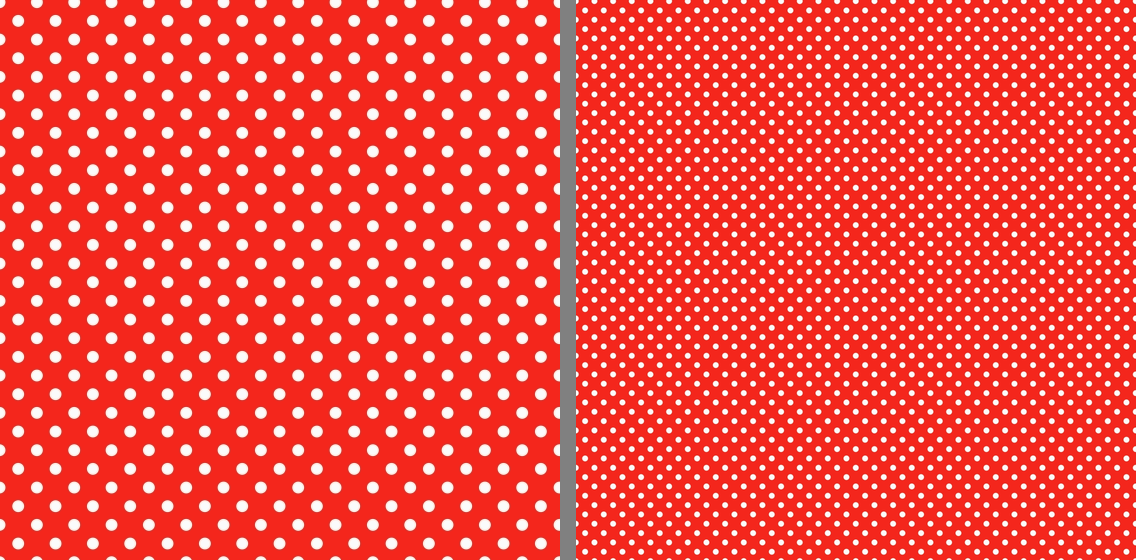
Left, the tile; right, the same tile 2 across and 2 down.
Write a Shadertoy shader that draws this pattern.

```glsl
// Polka dots: small white dots on bright red, in a staggered square lattice.
// The distance to the nearest dot centre drives a radial profile: white core,
// cream edge and a thin darker red rim. Whole repeats make it tile.

#define REPEATS 15.0                    // lattice cells across and down
#define PHASE vec2(-0.012, -0.059)      // lattice shift, in cells
#define DOT_RADIUS 0.158                // in cells
#define CORE_RADIUS 0.115               // pure white centre, in cells
#define RIM_RADIUS 0.192                // outer end of the dark rim, in cells
#define EDGE_SOFTNESS 0.012             // least half width of the dot edge
#define FIELD_RED vec3(0.955, 0.150, 0.110)
#define RIM_RED vec3(0.840, 0.190, 0.165)
#define DOT_WHITE vec3(0.985, 0.985, 0.985)
#define DOT_CREAM vec3(1.000, 0.935, 0.900)

// Distance to the nearest centre, on cell corners or in cell middles.
float staggeredDotDistance(vec2 p)
{
    vec2 toCorner = fract(p + 0.5) - 0.5;
    vec2 toMiddle = fract(p) - 0.5;
    return sqrt(min(dot(toCorner, toCorner), dot(toMiddle, toMiddle)));
}

// Smooth disc coverage: 1 inside the radius, 0 outside.
float disc(float dist, float radius, float soft)
{
    return 1.0 - smoothstep(radius - soft, radius + soft, dist);
}

void mainImage(out vec4 fragColor, in vec2 fragCoord)
{
    vec2 cellPos = fragCoord / iResolution.xy * REPEATS - PHASE;
    float pixel = REPEATS / min(iResolution.x, iResolution.y);
    float soft = max(EDGE_SOFTNESS, 0.7 * pixel);

    float dist = staggeredDotDistance(cellPos);

    // Field and rim
    vec3 color = mix(FIELD_RED, RIM_RED, disc(dist, RIM_RADIUS, soft));

    // Dot, cream towards its edge
    vec3 dotColor = mix(DOT_CREAM, DOT_WHITE, disc(dist, CORE_RADIUS, soft));
    color = mix(color, dotColor, disc(dist, DOT_RADIUS, soft));

    fragColor = vec4(color, 1.0);
}
```
